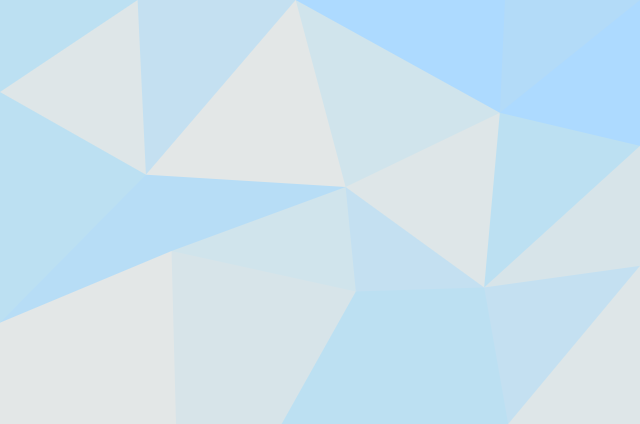
Write a Shadertoy shader that draws this background.

```glsl
#define SKY    vec3(0.678, 0.855, 1.000)
#define AZURE  vec3(0.718, 0.867, 0.965)
#define HAZE   vec3(0.702, 0.857, 0.973)
#define ICE    vec3(0.737, 0.879, 0.949)
#define FROST  vec3(0.767, 0.880, 0.946)
#define MIST   vec3(0.816, 0.894, 0.925)
#define CLOUD  vec3(0.843, 0.894, 0.915)
#define PEARL  vec3(0.869, 0.902, 0.908)
#define STONE  vec3(0.890, 0.906, 0.906)
#define EDGE_SOFTNESS 1.0

// Mesh corners as fractions of the canvas
const vec2 leftHigh   = vec2(0.000, 0.783);
const vec2 leftLow    = vec2(0.000, 0.239);
const vec2 topLeft    = vec2(0.215, 1.000);
const vec2 topMid     = vec2(0.462, 1.000);
const vec2 topRight   = vec2(0.789, 1.000);
const vec2 rightHigh  = vec2(1.000, 0.656);
const vec2 rightLow   = vec2(1.000, 0.373);
const vec2 baseLeft   = vec2(0.275, 0.000);
const vec2 baseMid    = vec2(0.440, 0.000);
const vec2 baseRight  = vec2(0.794, 0.000);
const vec2 hubLeft    = vec2(0.228, 0.588);
const vec2 hubRight   = vec2(0.781, 0.734);
const vec2 hubLow     = vec2(0.556, 0.3125);
const vec2 centre     = vec2(0.540, 0.559);
const vec2 innerLeft  = vec2(0.268, 0.408);
const vec2 innerRight = vec2(0.7565, 0.322);

float cross2(vec2 a, vec2 b) { return a.x * b.y - a.y * b.x; }

// Signed distance to the line from a to b
float edgeDistance(vec2 p, vec2 a, vec2 b) {
    return cross2(b - a, p - a) / length(b - a);
}

// Adds one triangle: colour times coverage in rgb, coverage in a
void addFacet(inout vec4 sum, vec2 p, vec2 a, vec2 b, vec2 c, vec3 colour) {
    a *= iResolution.xy;
    b *= iResolution.xy;
    c *= iResolution.xy;
    float winding = sign(cross2(b - a, c - a));
    float inside = min(winding * edgeDistance(p, a, b),
                   min(winding * edgeDistance(p, b, c),
                       winding * edgeDistance(p, c, a)));
    float coverage = clamp(inside / EDGE_SOFTNESS + 0.5, 0.0, 1.0);
    sum += coverage * vec4(colour, 1.0);
}

// Closed ring of six triangles around a hub
void addFan(inout vec4 sum, vec2 p, vec2 hub, vec2 rim[6], vec3 colours[6]) {
    for (int i = 0; i < 6; i++)
        addFacet(sum, p, hub, rim[i], rim[(i + 1) % 6], colours[i]);
}

void mainImage(out vec4 fragColor, in vec2 fragCoord) {
    vec4 sum = vec4(0.0);

    // Three large fans
    addFan(sum, fragCoord, hubLeft,
        vec2[6](leftHigh, topLeft, topMid, centre, innerLeft, leftLow),
        vec3[6](PEARL, FROST, STONE, AZURE, AZURE, ICE));
    addFan(sum, fragCoord, hubRight,
        vec2[6](topMid, topRight, vec2(1.0), rightHigh, innerRight, centre),
        vec3[6](SKY, HAZE, SKY, ICE, PEARL, MIST));
    addFan(sum, fragCoord, hubLow,
        vec2[6](centre, innerRight, baseRight, baseMid, baseLeft, innerLeft),
        vec3[6](FROST, ICE, ICE, CLOUD, CLOUD, MIST));

    // Facets along the right side
    addFacet(sum, fragCoord, innerRight, rightHigh, rightLow, CLOUD);
    addFacet(sum, fragCoord, innerRight, rightLow, baseRight, FROST);
    addFacet(sum, fragCoord, rightLow, baseRight, vec2(1.0, 0.0), PEARL);

    // Left corners
    addFacet(sum, fragCoord, leftHigh, topLeft, vec2(0.0, 1.0), ICE);
    addFacet(sum, fragCoord, leftLow, innerLeft, baseLeft, STONE);
    addFacet(sum, fragCoord, leftLow, baseLeft, vec2(0.0), STONE);

    // Normalise so shared edges blend without seams
    fragColor = vec4(sum.rgb / max(sum.a, 1e-4), 1.0);
}
```
